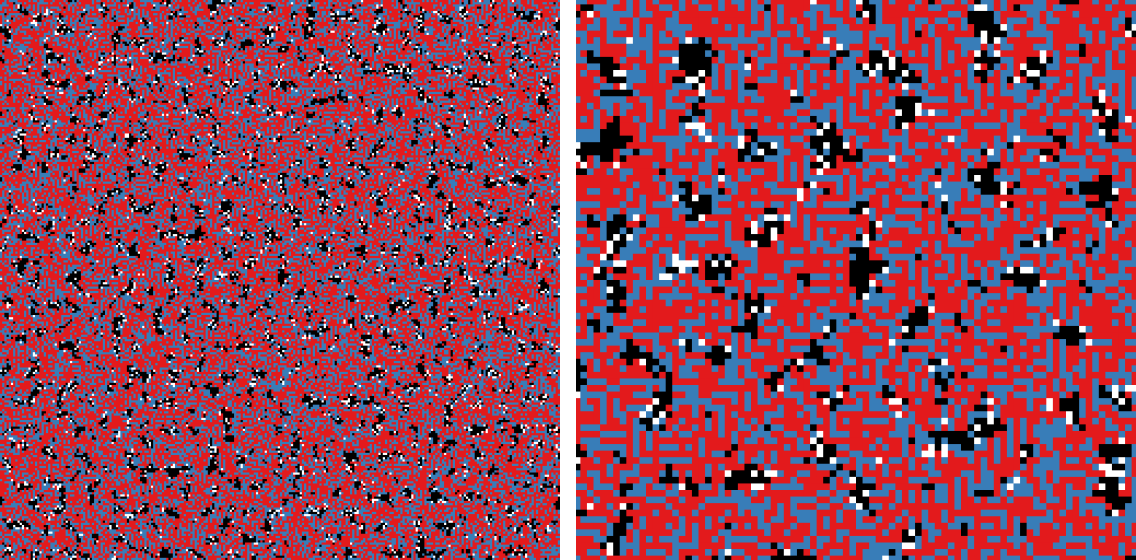
Left, the full canvas; right, a detail of the centre.
Give the GLSL for this texture, as a Shadertoy shader.

```glsl
// Draws a fine mosaic of red and blue maze-like worms with black clusters and white specks.

const vec3 RED   = vec3(0.89, 0.10, 0.11);
const vec3 BLUE  = vec3(0.22, 0.49, 0.72);
const vec3 BLACK = vec3(0.0);
const vec3 WHITE = vec3(1.0);

const float CELLS = 256.0;          // cells along the canvas height
const float WORM_PERIOD = 2.7;      // worm spacing, in cells
const float WORM_SPREAD = 1.5;      // reach of the worm filter, in cells
const int   WORM_RADIUS = 3;
const float WORM_LEVEL = 0.14;      // higher gives less blue
const float WORM_BIAS = 1.2;        // extra blue around clusters
const float CLUSTER_PERIOD = 6.3;   // cluster size, in cells
const float DETAIL_PERIOD = 2.7;    // lumps within a cluster, in cells
const float DETAIL_GAIN = 0.5;
const float CLUSTER_JITTER = 0.3;   // raggedness of cluster borders
const float CLUSTER_LEVEL = 0.305;  // higher gives less black
const float SPECK_CHANCE = 0.16;    // share of white cells near clusters
const float TAU = 6.2831853;

// Integer hash of a cell, from 0 to 1; each seed gives its own field.
float hash(ivec2 cell, uint seed) {
    uint h = uint(cell.x) * 0x9E3779B1u ^ uint(cell.y) * 0x85EBCA77u ^ seed * 0xC2B2AE3Du;
    h = (h ^ (h >> 16)) * 0x7FEB352Du;
    h = (h ^ (h >> 15)) * 0x846CA68Bu;
    h ^= h >> 16;
    return float(h >> 8) / 16777216.0;
}

float gradientDot(ivec2 corner, vec2 offset, uint seed) {
    float angle = TAU * hash(corner, seed);
    return dot(vec2(cos(angle), sin(angle)), offset);
}

float gradientNoise(vec2 p, uint seed) {
    vec2 base = floor(p);
    vec2 f = p - base;
    ivec2 i = ivec2(base);
    vec2 fade = f * f * f * (f * (f * 6.0 - 15.0) + 10.0);
    float bottom = mix(gradientDot(i, f, seed),
                       gradientDot(i + ivec2(1, 0), f - vec2(1.0, 0.0), seed), fade.x);
    float top = mix(gradientDot(i + ivec2(0, 1), f - vec2(0.0, 1.0), seed),
                    gradientDot(i + ivec2(1, 1), f - vec2(1.0, 1.0), seed), fade.x);
    return mix(bottom, top, fade.y);
}

// Band-passed white noise with unit variance: a labyrinth one cell wide.
float wormField(ivec2 cell) {
    float total = 0.0;
    float power = 0.0;
    for (int y = -WORM_RADIUS; y <= WORM_RADIUS; y++) {
        for (int x = -WORM_RADIUS; x <= WORM_RADIUS; x++) {
            float r = length(vec2(x, y));
            float falloff = exp(-0.5 * r * r / (WORM_SPREAD * WORM_SPREAD));
            float weight = cos(TAU * r / WORM_PERIOD) * falloff;
            total += weight * (hash(cell + ivec2(x, y), 1u) - 0.5);
            power += weight * weight;
        }
    }
    return total * sqrt(12.0 / power);
}

vec3 cellColor(ivec2 cell) {
    vec2 center = vec2(cell) + 0.5;
    float activity = gradientNoise(center / CLUSTER_PERIOD, 2u);

    // White specks in and around the clusters
    float speckChance = SPECK_CHANCE * smoothstep(0.05, 0.35, activity);
    if (hash(cell, 3u) < speckChance) return WHITE;

    // Ragged black clusters
    float cluster = activity
        + DETAIL_GAIN * gradientNoise(center / DETAIL_PERIOD, 4u)
        + CLUSTER_JITTER * (hash(cell, 5u) - 0.5);
    if (cluster > CLUSTER_LEVEL) return BLACK;

    // Blue worms on red
    return wormField(cell) + WORM_BIAS * activity > WORM_LEVEL ? BLUE : RED;
}

void mainImage(out vec4 fragColor, in vec2 fragCoord) {
    vec2 p = fragCoord / iResolution.y * CELLS;
    float footprint = CELLS / iResolution.y;

    // Blend the cells under the pixel by coverage for smooth edges
    vec2 low = floor(p - 0.5 * footprint + 0.001);
    vec2 upper = clamp((p + 0.5 * footprint - low - 1.0) / footprint, 0.0, 1.0);
    vec3 color = vec3(0.0);
    for (int y = 0; y < 2; y++) {
        for (int x = 0; x < 2; x++) {
            float coverage = (x == 1 ? upper.x : 1.0 - upper.x)
                           * (y == 1 ? upper.y : 1.0 - upper.y);
            if (coverage > 0.001) color += coverage * cellColor(ivec2(low) + ivec2(x, y));
        }
    }
    fragColor = vec4(color, 1.0);
}
```
